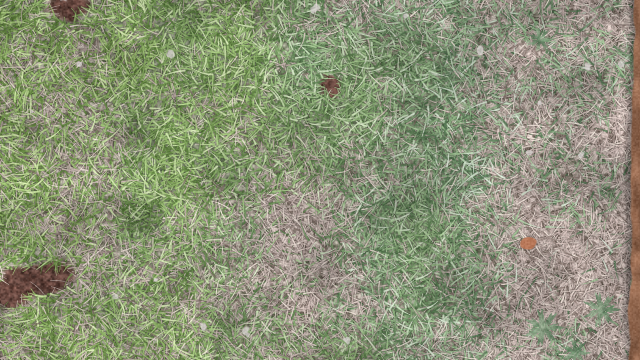
Reproduce this texture procedurally as a WebGL 2 fragment shader.

```glsl
#version 300 es
precision highp float;
// Patchy lawn from above: green blades, dry straw, bare soil and a clay border.
#define LAYERS 28
#define CELL_MIN 0.030
#define CELL_MAX 0.066
#define BLADE_WIDTH 0.0028
#define STRAW_WIDTH 0.0019
#define GREEN_COVER 0.74
#define SHADOW 0.085
#define GRAIN 0.10
#define BORDER 0.024
#define CLUMP_LIGHT 0.34

uniform vec2 u_resolution;
out vec4 fragColor;

float hash(vec2 p) {
  return fract(sin(dot(p, vec2(127.1, 311.7))) * 43758.5453);
}

float noise(vec2 p) {
  vec2 i = floor(p), f = fract(p);
  f = f * f * (3.0 - 2.0 * f);
  return mix(mix(hash(i), hash(i + vec2(1, 0)), f.x),
             mix(hash(i + vec2(0, 1)), hash(i + vec2(1, 1)), f.x), f.y);
}

// Soft elliptical spot
float spot(vec2 p, vec2 center, vec2 radius) {
  vec2 q = (p - center) / radius;
  return exp(-dot(q, q));
}

// Share of living grass at a place
float greenness(vec2 p) {
  float n = 0.5 * noise(p * 5.0 + 3.0) + 0.5 * noise(p * 13.0);
  float dry = 0.62 * spot(p, vec2(0.82, 0.43), vec2(0.19, 0.15))
            + 0.60 * spot(p, vec2(0.86, 0.14), vec2(0.11, 0.16))
            + 0.64 * smoothstep(1.20, 1.50, p.x + 0.25 * (n - 0.5));
  return clamp(GREEN_COVER + 1.1 * (n - 0.5) - dry, 0.04, 0.95);
}

// Bare soil holes with ragged rims
float bareSoil(vec2 p) {
  float s = spot(p, vec2(0.14, 0.23), vec2(0.12, 0.055))
          + spot(p, vec2(0.01, 0.18), vec2(0.07, 0.05))
          + spot(p, vec2(0.19, 0.99), vec2(0.08, 0.05))
          + spot(p, vec2(0.92, 0.76), vec2(0.036, 0.04));
  float ragged = 0.5 * noise(p * 40.0) + 0.5 * noise(p * 18.0);
  return smoothstep(0.35, 0.75, s + 0.7 * (ragged - 0.5));
}

vec3 groundColor(vec2 p) {
  float fine = 0.55 * noise(p * 95.0) + 0.45 * noise(p * 190.0);
  vec3 dry = mix(vec3(0.38, 0.33, 0.30), vec3(0.84, 0.77, 0.75), smoothstep(0.15, 0.75, fine));
  vec3 shaded = mix(vec3(0.28, 0.34, 0.24), vec3(0.66, 0.68, 0.59), fine);
  vec3 soil = mix(vec3(0.20, 0.13, 0.11), vec3(0.56, 0.40, 0.36), fine);
  return mix(mix(dry, shaded, greenness(p)), soil, bareSoil(p));
}

vec3 grassColor(vec2 root, float tone) {
  vec3 c = mix(vec3(0.31, 0.42, 0.26), vec3(0.59, 0.70, 0.50), smoothstep(0.0, 0.66, tone));
  c = mix(c, vec3(0.79, 0.83, 0.73), smoothstep(0.60, 0.95, tone));
  float cool = smoothstep(0.1, 1.4, root.x + 0.5 * (noise(root * 6.0) - 0.5));
  return c + mix(vec3(0.02, 0.04, -0.06), vec3(-0.03, -0.02, 0.02), cool);
}

vec3 strawColor(float tone) {
  vec3 c = mix(vec3(0.44, 0.38, 0.35), vec3(0.74, 0.67, 0.65), smoothstep(0.0, 0.45, tone));
  return mix(c, vec3(0.87, 0.83, 0.79), smoothstep(0.55, 1.0, tone));
}

// One layer of curved, tapering blades, one per cell
vec3 addBlades(vec3 col, vec2 p, float layer, float soft) {
  float depth = layer / float(LAYERS);
  float cell = mix(CELL_MIN, CELL_MAX, depth);
  vec2 g = p / cell + layer * vec2(0.37, 0.71);
  for (int k = 0; k < 9; k++) {
    vec2 id = floor(g) + vec2(k % 3 - 1, k / 3 - 1);
    vec2 seed = id + layer * vec2(17.0, 31.0);
    vec2 jitter = vec2(hash(seed), hash(seed + 5.3));
    vec2 root = p + (id + jitter - g) * cell;
    float len = cell * mix(0.50, 0.95, hash(seed + 9.1));
    if (distance(p, root) > len + 0.012) continue;
    bool alive = hash(seed + 2.7) < greenness(root);
    float angle = 9.0 * noise(root * 5.0) + 3.6 * (hash(seed + 1.9) - 0.5);
    if (!alive) angle = 6.2832 * hash(seed + 1.9);
    vec2 dir = vec2(cos(angle), sin(angle));
    vec2 q = vec2(dot(p - root, dir), dot(p - root, vec2(-dir.y, dir.x)));
    float t = clamp(q.x / len, 0.0, 1.0);
    q.y -= len * 0.7 * (hash(seed + 7.7) - 0.5) * t * t;
    float width = (alive ? BLADE_WIDTH : STRAW_WIDTH) * (1.0 - 0.8 * t);
    float d = length(vec2(q.x - t * len, q.y)) - width;
    float present = step(bareSoil(root), 0.15 + 0.8 * hash(seed + 4.4));
    float tone = clamp(hash(seed + 3.1) * 0.9 + 0.12 * depth + 0.25 * (t - 0.4), 0.0, 1.0);
    vec3 blade = alive ? grassColor(root, tone) : strawColor(tone);
    col *= 1.0 - SHADOW * present * (1.0 - smoothstep(0.0, 0.005, d));
    col = mix(col, blade, 0.9 * present * (1.0 - smoothstep(-soft, soft, d)));
  }
  return col;
}

// Lobed leaf rosette; returns coverage
float rosette(vec2 p, vec2 center, float radius) {
  vec2 q = p - center;
  float a = atan(q.y, q.x);
  float rim = radius * (0.62 + 0.28 * cos(7.0 * a) + 0.14 * cos(23.0 * a));
  return 1.0 - smoothstep(-0.004, 0.004, length(q) - rim);
}

void main() {
  vec2 p = gl_FragCoord.xy / u_resolution.y;
  float right = u_resolution.x / u_resolution.y;
  float soft = max(0.75 / u_resolution.y, 0.0016);
  vec3 col = groundColor(p);
  for (int i = 0; i < LAYERS; i++) col = addBlades(col, p, float(i), soft);

  // Light and dark clumps
  float clump = 0.6 * noise(p * 8.0 + 11.0) + 0.4 * noise(p * 21.0);
  col *= 1.07 + CLUMP_LIGHT * (clump - 0.5) + 0.08 * (0.5 - greenness(p));

  // Broad-leaved weeds
  float weeds = max(rosette(p, vec2(1.51, 0.09), 0.055), rosette(p, vec2(1.67, 0.14), 0.052));
  weeds = max(weeds, max(rosette(p, vec2(1.60, 0.02), 0.04), rosette(p, vec2(1.50, 0.89), 0.035)));
  col = mix(col, mix(vec3(0.27, 0.42, 0.29), vec3(0.62, 0.73, 0.60), noise(p * 75.0)), 0.75 * weeds);

  // Pale litter flecks and a clay shard
  vec2 id = floor(p / 0.13);
  vec2 q = p - (id + 0.25 + 0.5 * vec2(hash(id + 0.4), hash(id + 8.2))) * 0.13;
  float fleck = length(q) + 0.014 * (noise(p * 90.0) - 0.5) - 0.010 * hash(id + 6.6);
  col = mix(col, vec3(0.84, 0.82, 0.81), 0.8 * step(0.7, hash(id + 3.3)) * (1.0 - smoothstep(-0.003, 0.004, fleck)));
  float shard = length((p - vec2(1.468, 0.322)) * vec2(1.0, 1.2)) + 0.012 * (noise(p * 60.0) - 0.5);
  col = mix(col, vec3(0.72, 0.47, 0.35), 1.0 - smoothstep(0.018, 0.023, shard));

  // Clay border with a shaded rim
  float edge = p.x - right + BORDER + 0.014 * (0.5 - p.y) + 0.016 * (noise(p * 22.0) - 0.5);
  col *= 1.0 - 0.3 * smoothstep(-0.025, 0.0, edge);
  col = mix(col, mix(vec3(0.44, 0.30, 0.22), vec3(0.68, 0.49, 0.38), noise(p * vec2(60.0, 25.0))), smoothstep(-0.003, 0.004, edge));

  col += GRAIN * (noise(p * 230.0) - 0.5);
  fragColor = vec4(clamp(col, 0.0, 1.0), 1.0);
}
```
